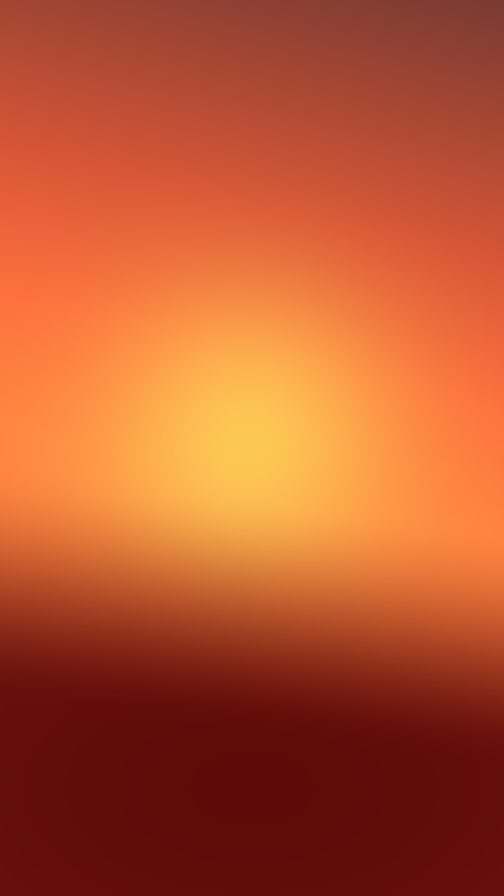
Reproduce this background procedurally as a WebGL 1 fragment shader.

```glsl
precision highp float;

uniform vec2 u_resolution;

float ramp(float from, float to, float x) {
    return clamp((x - from) / (to - from), 0.0, 1.0);
}

// Dusk gradient, from the warm horizon up to the dim zenith
vec3 skyColor(float height) {
    vec3 color = vec3(1.0, 0.51, 0.25);
    color = mix(color, vec3(0.99, 0.435, 0.24), ramp(0.46, 0.61, height));
    color = mix(color, vec3(0.85, 0.335, 0.215), ramp(0.61, 0.77, height));
    color = mix(color, vec3(0.64, 0.275, 0.2), ramp(0.77, 0.93, height));
    return mix(color, vec3(0.48, 0.23, 0.2), ramp(0.93, 1.06, height));
}

// Dark red land, deepest below the sun
vec3 groundColor(vec2 uv) {
    vec2 offset = (uv - vec2(0.5, 0.12)) * vec2(1.6, 5.0);
    float depth = exp(-dot(offset, offset));
    return mix(vec3(0.42, 0.07, 0.06), vec3(0.37, 0.04, 0.03), depth);
}

void main() {
    vec2 uv = gl_FragCoord.xy / u_resolution;
    float side = uv.x - 0.5;

    // Sky bands slope down to the right
    vec3 color = skyColor(uv.y + 0.13 * side);

    // Soft sun, measured in canvas widths
    vec2 toSun = uv - vec2(0.49, 0.505);
    toSun.y *= u_resolution.y / u_resolution.x;
    float glow = exp(-12.0 * dot(toSun, toSun));
    color = mix(color, vec3(0.99, 0.78, 0.33), glow);

    // Blurred, slightly tilted horizon
    float aboveGround = smoothstep(0.18, 0.45, uv.y + 0.07 * side);
    color = mix(groundColor(uv), color, aboveGround);

    gl_FragColor = vec4(color, 1.0);
}
```
